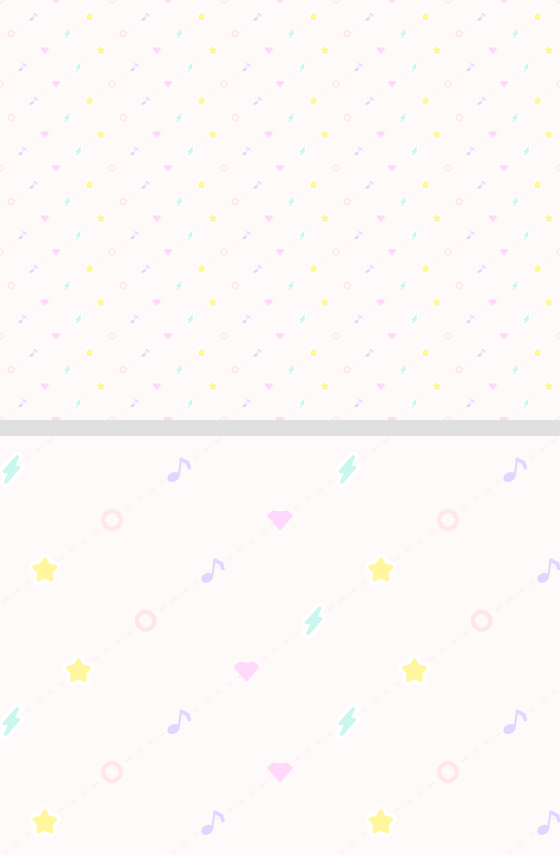
Top: the whole. Bottom: its middle third, enlarged.
Reproduce this pattern procedurally as a Shadertoy shader.

```glsl
// Pale pastel doodles (rings, notes, hearts, bolts, stars) strung on faint diagonal dashed lines.
const vec2 CANVAS = vec2(768.0, 576.0);    // design units across and down
const vec2 REPEATS = vec2(5.0, 5.0);       // whole repeats across and down
const vec2 SLOTS = vec2(10.0, 5.0);        // icon slots inside one repeat
const vec2 CELL = CANVAS / (REPEATS * SLOTS);
const float DASHES = 6.0;                  // dashes from one icon to the next
const float DASH_HALF_LENGTH = 1.1;
const float DASH_HALF_WIDTH = 0.5;
const float HALO_WIDTH = 1.6;

const vec3 PAPER = vec3(1.0, 0.98, 0.98);
const vec3 DASH_COLOR = vec3(0.985, 0.95, 0.955);
const vec3 RING_COLOR = vec3(1.0, 0.90, 0.915);
const vec3 NOTE_COLOR = vec3(0.885, 0.84, 1.0);
const vec3 HEART_COLOR = vec3(1.0, 0.85, 0.985);
const vec3 BOLT_COLOR = vec3(0.79, 0.97, 0.935);
const vec3 STAR_COLOR = vec3(1.0, 0.965, 0.62);

float segmentDistance(vec2 p, vec2 a, vec2 b) {
    vec2 e = b - a;
    return length(p - a - e * clamp(dot(p - a, e) / dot(e, e), 0.0, 1.0));
}

float hexagonDistance(vec2 p, vec2 v[6]) {
    float d = 1e4, side = 1.0;
    for (int i = 0; i < 6; i++) {
        vec2 a = v[i], b = v[(i + 5) % 6];
        d = min(d, segmentDistance(p, a, b));
        // Each edge crossed by a horizontal ray flips inside and outside
        if ((a.y > p.y) != (b.y > p.y) &&
            p.x < a.x + (b.x - a.x) * (p.y - a.y) / (b.y - a.y)) side = -side;
    }
    return side * d;
}

float ringDistance(vec2 p) {
    return abs(length(p) - 4.0) - 1.0;
}

float noteDistance(vec2 p) {
    vec2 h = p - vec2(-2.6, -3.4);
    h = mat2(0.9, -0.436, 0.436, 0.9) * h;
    float head = (length(h / vec2(2.9, 2.1)) - 1.0) * 2.1;
    float stem = segmentDistance(p, vec2(-0.3, -2.8), vec2(0.9, 4.8)) - 0.5;
    float flag = min(segmentDistance(p, vec2(0.9, 4.6), vec2(3.9, 3.2)),
                     segmentDistance(p, vec2(3.9, 3.2), vec2(4.6, 0.9))) - 0.85;
    return min(head, min(stem, flag));
}

float heartDistance(vec2 p) {
    return hexagonDistance(p, vec2[6](
        vec2(0.0, 3.1), vec2(3.0, 3.5), vec2(5.0, 2.0),
        vec2(0.0, -3.8), vec2(-5.0, 2.0), vec2(-3.0, 3.5))) - 0.8;
}

float boltDistance(vec2 p) {
    return hexagonDistance(p, vec2[6](
        vec2(2.8, 5.8), vec2(-3.2, -0.8), vec2(-0.4, -0.9),
        vec2(-2.6, -5.8), vec2(3.3, 0.9), vec2(0.6, 1.0))) - 0.8;
}

float starDistance(vec2 p) {
    const float HALF_SECTOR = 0.6283185;
    float angle = mod(atan(p.x, p.y) + HALF_SECTOR, 2.0 * HALF_SECTOR) - HALF_SECTOR;
    vec2 q = length(p) * vec2(sin(abs(angle)), cos(angle));
    vec2 tip = vec2(0.0, 5.0);
    vec2 notch = 2.8 * vec2(sin(HALF_SECTOR), cos(HALF_SECTOR));
    vec2 e = notch - tip;
    float side = dot(q - tip, vec2(-e.y, e.x)) < 0.0 ? -1.0 : 1.0;
    return side * segmentDistance(q, tip, notch) - 0.9;
}

// Share of a pixel covered by a shape at signed distance d
float coverage(float d, float pixel) {
    return clamp(0.5 - d / pixel, 0.0, 1.0);
}

void mainImage(out vec4 fragColor, in vec2 fragCoord) {
    vec2 p = fragCoord / iResolution.xy * CANVAS;
    float pixel = CANVAS.y / iResolution.y;
    vec3 color = PAPER;

    // Dashed diagonals, climbing one row for every two columns
    vec2 along = normalize(CELL * vec2(2.0, 1.0));
    float spacing = 5.0 * CELL.x * along.y;
    float across = dot(p, vec2(along.y, -along.x));
    across -= spacing * round(across / spacing);
    float footY = p.y + along.x * across;
    float period = CELL.y / along.y / DASHES;
    float run = (fract(footY * DASHES / CELL.y) - 0.5) * period;
    float dash = length(vec2(max(abs(run) - DASH_HALF_LENGTH, 0.0), across)) - DASH_HALF_WIDTH;
    color = mix(color, DASH_COLOR, coverage(dash, pixel));

    // Nearest icon: each row shifts by two columns, and the column sets the kind
    float row = round(p.y / CELL.y);
    float column = 5.0 * round((p.x / CELL.x - 2.0 * row) / 5.0) + 2.0 * row;
    int kind = int(floor(mod(column + 0.5, SLOTS.x) / 2.0));
    vec2 q = p - vec2(column, row) * CELL;

    float d;
    vec3 ink;
    if (kind == 0) { d = ringDistance(q); ink = RING_COLOR; }
    else if (kind == 1) { d = noteDistance(q); ink = NOTE_COLOR; }
    else if (kind == 2) { d = heartDistance(q); ink = HEART_COLOR; }
    else if (kind == 3) { d = boltDistance(q); ink = BOLT_COLOR; }
    else { d = starDistance(q); ink = STAR_COLOR; }

    // White halo behind bolts and stars, then the icon itself
    if (kind >= 3) color = mix(color, vec3(1.0), coverage(d - HALO_WIDTH, pixel));
    color = mix(color, ink, coverage(d, pixel));
    fragColor = vec4(color, 1.0);
}
```
